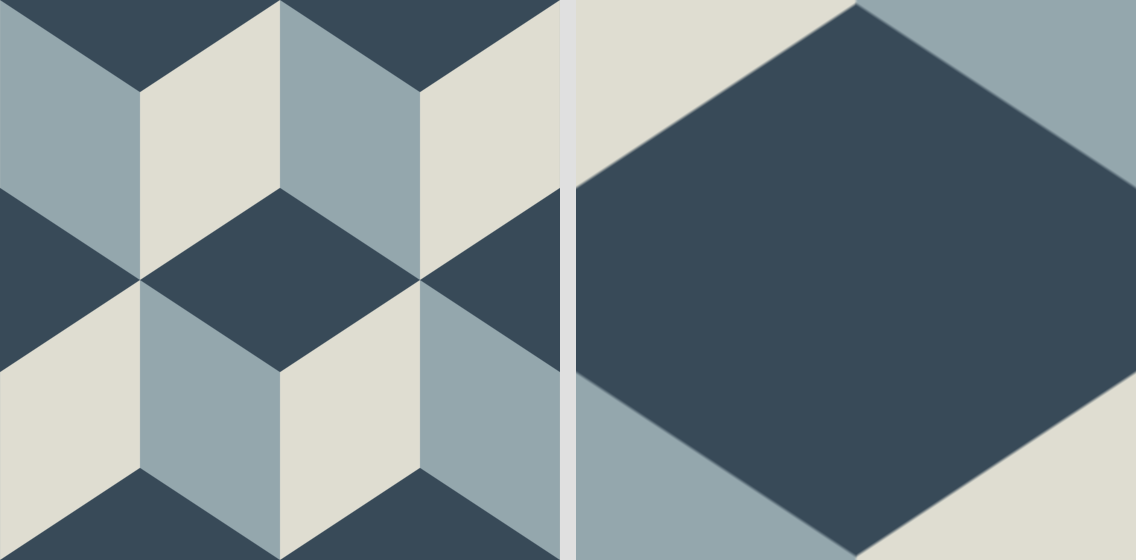
Left: the whole. Right: its middle third, enlarged.
This pattern is drawn by a three.js fragment shader. Its source:

```glsl
// Tumbling blocks: staggered rows of dark rhombi form the cube tops, and
// the gaps between them are split into a blue left and a cream right face.
// Two interleaved rhombus lattices give the tops, a signed wave the faces.

varying vec2 vUv;

const vec2 REPEATS = vec2(2.0, 1.0);            // repeats across and up
const vec2 CELL = 1.0 / REPEATS;                // one repeat, two cube rows
const vec2 TOP_HALF = vec2(0.25, 0.1645);       // half-diagonals of a cube top
const float SOFTNESS = 0.0014;                  // half-width of a soft edge
const vec3 TOP_COLOR = vec3(0.220, 0.290, 0.346);
const vec3 LEFT_COLOR = vec3(0.580, 0.653, 0.678);
const vec3 RIGHT_COLOR = vec3(0.873, 0.867, 0.820);

// Offset from the nearest cell centre of a lattice through the given point.
vec2 latticeOffset(vec2 p, vec2 center) {
  return mod(p - center + 0.5 * CELL, CELL) - 0.5 * CELL;
}

// Signed distance to the edge lines of a rhombus, negative inside.
float rhombusDistance(vec2 p, vec2 halfSize) {
  return (dot(abs(p), halfSize.yx) - halfSize.x * halfSize.y) / length(halfSize);
}

// Signed distance to the vertical face edges, positive in right faces.
float rightFaceDistance(vec2 p) {
  float quarter = 0.25 * CELL.x;
  float wave = quarter - abs(mod(p.x + quarter, CELL.x) - 2.0 * quarter);
  float rowSign = mod(p.y, CELL.y) < 0.5 * CELL.y ? 1.0 : -1.0;
  return wave * rowSign;
}

float softStep(float d) {
  return smoothstep(-SOFTNESS, SOFTNESS, d);
}

void main() {
  // Side faces
  vec3 color = mix(LEFT_COLOR, RIGHT_COLOR, softStep(rightFaceDistance(vUv)));

  // Cube tops, alternate rows shifted by half a cell
  float evenRow = rhombusDistance(latticeOffset(vUv, vec2(0.5 * CELL.x, 0.0)), TOP_HALF);
  float oddRow = rhombusDistance(latticeOffset(vUv, vec2(0.0, 0.5 * CELL.y)), TOP_HALF);
  color = mix(color, TOP_COLOR, softStep(-min(evenRow, oddRow)));

  gl_FragColor = vec4(color, 1.0);
}
```
